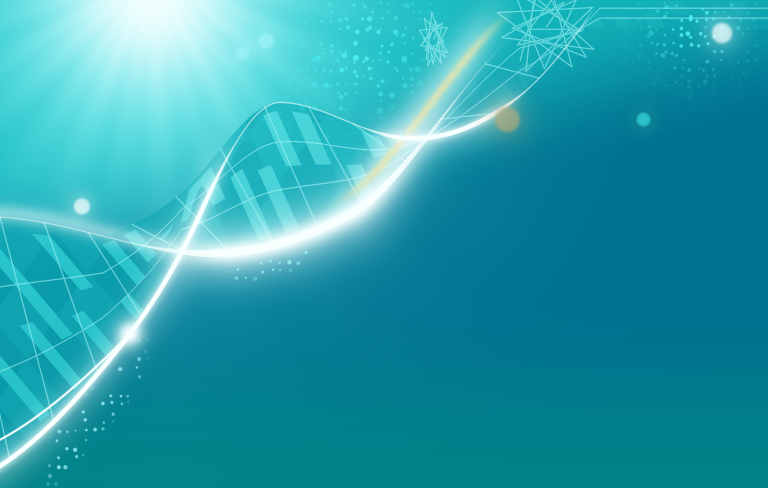
This background is drawn by a WebGL 1 fragment shader. Its source:

```glsl
precision highp float;
// Glowing twisted ribbon helix over a teal gradient with light rays, wire mesh and dust.
uniform vec2 u_resolution;

const float ASPECT = 1.567, BAR = .062, RUNG = .09, LEAN = .11, WIRE = .0011;
const vec2 SUN = vec2(.31, 1.01);
const vec3 DEEP = vec3(0, .445, .565), SEA = vec3(0, .51, .535), TEAL = vec3(.06, .69, .72);
const vec3 AQUA = vec3(.21, .85, .86), ICE = vec3(.62, .95, .96), WHITE = vec3(.97, 1, 1);
const vec3 GOLD = vec3(.93, .9, .66), RIBBON = vec3(.04, .62, .68);
// Strand knots: x, height, slope
const vec3 A0 = vec3(0, .045, .65), A1 = vec3(.265, .316, 1.3), A2 = vec3(.408, .561, 2.2);
const vec3 A3 = vec3(.571, .79, 0), A4 = vec3(.816, .718, -.12), A5 = vec3(1.051, .796, .75);
const vec3 A6 = vec3(1.224, 1, 1.5);
const vec3 B0 = vec3(0, .555, -.05), B1 = vec3(.367, .484, -.12);
const vec3 B2 = vec3(.714, .561, .55), B3 = vec3(1.061, .94, .8);
const vec3 C0 = vec3(.16, .5, .3), C1 = vec3(.367, .602, .85);
float px;
vec2 p;
vec3 col;

void lay(vec3 tint, float amount) { col = mix(col, tint, clamp(amount, 0., 1.)); }
float hash(vec2 s) { return fract(sin(dot(s, vec2(127.1, 311.7))) * 43758.5); }
float stroke(float d, float w) { return 1. - smoothstep(w - px, w + px, d); }
float glow(float d, float w) { return exp(-d * d / (w * w)); }
float span(float x, float a, float b, float soft) {
  return smoothstep(a - soft, a + soft, x) * (1. - smoothstep(b - soft, b + soft, x));
}
float wire(vec2 a, vec2 b) {
  vec2 e = b - a;
  return stroke(length(p - a - e * clamp(dot(p - a, e) / dot(e, e), 0., 1.)), WIRE);
}
// Cubic between two knots
float arc(float x, vec3 a, vec3 b) {
  float w = b.x - a.x, t = clamp((x - a.x) / w, 0., 1.), s = 1. - t;
  return s * s * (a.y + t * (2. * a.y + w * a.z)) + t * t * (b.y + s * (2. * b.y - w * b.z));
}
float strandA(float x) {
  if (x < A2.x) return x < A1.x ? arc(x, A0, A1) : arc(x, A1, A2);
  if (x < A4.x) return x < A3.x ? arc(x, A2, A3) : arc(x, A3, A4);
  return x < A5.x ? arc(x, A4, A5) : arc(x, A5, A6);
}
float strandB(float x) {
  if (x < B1.x) return arc(x, B0, B1);
  return x < B2.x ? arc(x, B1, B2) : arc(x, B2, B3);
}
float strandC(float x) { return x < C1.x ? arc(x, C0, C1) : arc(x, C1, A3); }
// Lower and upper edge
vec2 ribbon(float x) {
  float a = strandA(x), b = strandB(x), hi = max(a, b);
  if (x > C0.x && x < A3.x) hi = max(hi, strandC(x));
  return vec2(min(a, b), hi);
}
// Tangle of chords inside an ellipse
float mesh(vec2 centre, vec2 radius) {
  float sum = 0.;
  vec2 last = centre;
  for (int i = 0; i < 18; i++) {
    float k = float(i), turn = k * 2.4 + 1.;
    vec2 knot = centre + radius * mix(.6, 1., hash(vec2(k))) * vec2(cos(turn), sin(turn));
    sum = max(sum, wire(last, knot));
    last = knot;
  }
  return sum;
}
// One random speck per grid cell
float dust(float cells) {
  vec2 id = floor(p * cells), spot = .3 + .4 * vec2(hash(id), hash(id + 17.));
  float r = mix(.08, .24, hash(id + 5.)) / cells;
  return stroke(length(fract(p * cells) - spot) / cells, r) * step(.55, hash(id + 31.));
}
void drop(float x, float y, float r, vec3 tint) {
  float d = length(p - vec2(x, y));
  lay(tint, .3 * glow(d, r * 1.6) + .5 * (1. - smoothstep(r * .65, r + px, d)));
}

void main() {
  p = gl_FragCoord.xy / u_resolution * vec2(ASPECT, 1);
  px = .8 / u_resolution.y;
  // Backdrop, sunlight and rays
  col = mix(SEA, DEEP, smoothstep(0., .4, p.y));
  lay(TEAL, smoothstep(.36, .7, p.y - .25 * p.x));
  float d = length(p - SUN), angle = atan(p.x - SUN.x, SUN.y + .05 - p.y);
  float rays = .5 + .25 * sin(angle * 13. + 1.) + .25 * sin(angle * 29.);
  lay(AQUA, .95 * glow(d, .5));
  lay(ICE, .75 * glow(d, .3) + .25 * rays * glow(d, .45));
  lay(WHITE, .95 * glow(d, .17));
  // Ribbon body: facets and leaning bars
  float a = strandA(p.x), b = strandB(p.x), right = smoothstep(.32, .42, p.x);
  vec2 edge = ribbon(p.x);
  float h = max(edge.y - edge.x, .001), v = (p.y - edge.x) / h;
  float inside = smoothstep(-px, px, p.y - edge.x) * smoothstep(-px, px, edge.y - p.y);
  float q = (p.x + mix(.85, .45, right) * p.y) / BAR, id = floor(q);
  float facet = smoothstep(-.05, .05, sin(q * 1.4) * sin((p.x - .7 * p.y) * 24.));
  float along = mix(v, 1. - v, step(.5, hash(vec2(id, 3))));
  float bar = span(fract(q), .2, .72, px / BAR) * span(along, .06, .35 + .3 * hash(vec2(id, 8)), px / h);
  vec3 body = mix(RIBBON, AQUA, .3 * right + .15 * facet);
  body = mix(body, mix(AQUA, ICE, .35 * right), .75 * bar);
  lay(body, inside * mix(.88, .15, smoothstep(.78, .9, p.x)));
  // Threads, rungs and mesh clusters
  float wires = inside * stroke(min(abs(v - .38), abs(v - .72)) * h, WIRE);
  for (int i = -1; i < 13; i++) {
    float x = float(i) * RUNG, x2 = x + LEAN;
    wires = max(wires, wire(vec2(x, ribbon(x).y), vec2(x2, ribbon(x2).x)));
  }
  wires = max(wires, mesh(vec2(1.115, .945), vec2(.11, .1)));
  wires = max(wires, mesh(vec2(.885, .92), vec2(.032, .06)));
  lay(ICE, .7 * wires);
  // Glowing strands, distances corrected for slope
  float da = (p.y - a) / length(vec2(1, (strandA(p.x + .004) - a) / .004));
  float db = (p.y - b) / length(vec2(1, (strandB(p.x + .004) - b) / .004));
  float litA = span(p.x, -.1, .45, .04) + span(p.x, .78, 1.04, .05);
  float litB = span(p.x, .36, .85, .12), streak = span(p.x, .72, 1., .06);
  lay(WHITE, litB * .5 * (glow(db, .065) + glow(db, .025)));
  lay(WHITE, .45 * glow(db - .008, .02) * (1. - right));
  lay(WHITE, .5 * glow(db - .035, .04) * streak);
  lay(GOLD, .75 * glow(db - .036, .009) * streak);
  lay(WHITE, stroke(abs(db), .001 + .007 * litB) * span(p.x, -1., .98, .08) * (.6 + .4 * litB));
  lay(WHITE, litA * (.3 * glow(da, .04) + .4 * glow(da, .012)));
  lay(WHITE, stroke(abs(da), .0012 + .0035 * litA) * span(p.x, -1., 1.2, .02) * (.65 + .35 * litA));
  lay(WHITE, stroke(abs(da - .045 * (1. - p.x / A1.x)), .002) * step(p.x, A1.x));
  lay(WHITE, glow(length(p - A1.xy), .025));
  // Dust, then larger drops
  float airy = glow(length(p - vec2(.73, .9)), .13) + glow(length(p - vec2(1.42, .95)), .09);
  lay(AQUA + .08, airy * max(dust(38.), dust(60.)));
  float under = span(a - p.y, .02, .13, .02) * span(p.x, .1, .29, .02);
  under += span(b - p.y, .02, .06, .015) * span(p.x, .47, .64, .02);
  lay(ICE, .8 * under * dust(55.));
  drop(.167, .577, .019, WHITE);
  drop(.494, .89, .016, ICE);
  drop(.543, .916, .018, ICE);
  drop(1.473, .932, .024, WHITE);
  drop(1.035, .755, .03, GOLD * .75);
  drop(1.313, .755, .024, DEEP * .85);
  drop(1.313, .755, .016, AQUA);
  gl_FragColor = vec4(col, 1);
}
```
